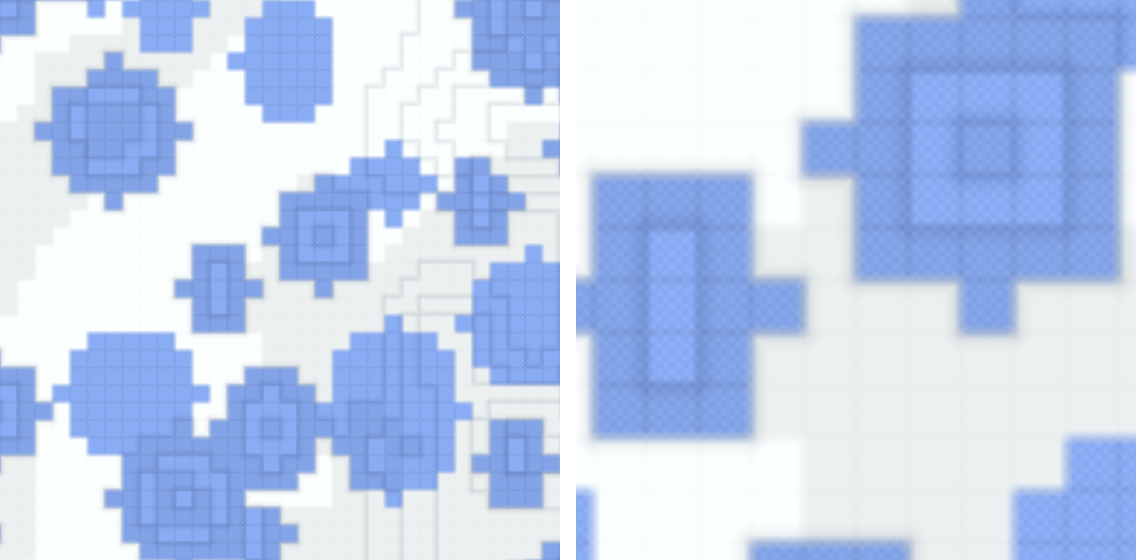
Left: the whole. Right: its middle third, enlarged.
Reproduce this pattern procedurally as a Shadertoy shader.

```glsl
// Terraced block map: stepped blue islands on a pale ground of white and grey.
// Every grid cell gets a colour and a height; higher neighbours cast soft
// contact shadows, and cell borders are blended for a slightly soft look.

#define CELLS 32.0          // grid cells per canvas height
#define TILE 7.0            // cells between island seeds
#define DENSITY 0.72        // chance that a seed grows an island
#define EDGE_BLUR 0.28      // softness of cell borders, in cells
#define SHADOW_REACH 0.45   // length of contact shadows, in cells
#define SHADOW_DEPTH 0.13   // darkness of one height step
#define GREY_LEVEL 0.50     // noise threshold of the grey ground
#define SPECKLE 0.018       // fine grain on the islands
#define SEED 17.0

const vec3 WHITE = vec3(0.985, 1.0, 0.998);
const vec3 GREY = vec3(0.925, 0.942, 0.942);
const vec3 BLUE = vec3(0.54, 0.675, 0.955);
const vec3 SHADE = vec3(1.0, 0.95, 0.82);   // shadows absorb red most

float hash(vec2 p) {
    vec3 q = fract(vec3(p.xyx + SEED) * vec3(0.1031, 0.1030, 0.0973));
    q += dot(q, q.yzx + 33.33);
    return fract((q.x + q.y) * q.z);
}

float noise(vec2 p) {
    vec2 i = floor(p), f = fract(p);
    f = f * f * (3.0 - 2.0 * f);
    return mix(mix(hash(i), hash(i + vec2(1, 0)), f.x),
               mix(hash(i + vec2(0, 1)), hash(i + vec2(1, 1)), f.x), f.y);
}

// Island at a cell: x = covered, y = height of its stepped dome
vec2 island(vec2 cell) {
    vec2 found = vec2(0.0);
    float nibble = 0.6 * step(0.92, hash(cell + 71.0));
    for (int k = 0; k < 9; k++) {
        vec2 tile = floor(cell / TILE) + vec2(k % 3 - 1, k / 3 - 1);
        if (hash(tile) > DENSITY) continue;
        vec2 jitter = vec2(hash(tile + 11.3), hash(tile + 27.7));
        vec2 centre = floor((tile + jitter) * TILE);
        float size = hash(tile + 43.1);
        float radius = size < 0.12 ? 1.0 : 2.0 + floor(size * 2.9);
        vec2 stretch = vec2(1.0, hash(tile + 59.9) > 0.65 ? 1.25 : 1.0);
        float d = length((cell - centre) / stretch) + nibble;
        if (d <= radius + 0.01) {
            float raised = step(0.25, hash(tile + 83.5));
            float dome = raised * (1.0 + floor((radius - d) * 0.85));
            found = vec2(1.0, max(found.y, dome));
        }
    }
    return found;
}

// Colour and height of one cell
vec4 surface(vec2 cell) {
    vec2 slant = vec2(cell.x + cell.y, 1.7 * (cell.y - cell.x)) / 17.0;
    float patches = 0.75 * noise(slant + 5.0) + 0.25 * noise(cell / 3.5);
    vec3 colour = mix(WHITE, GREY, step(GREY_LEVEL, patches));

    // The ground breaks into narrow terraces toward the right
    float rugged = smoothstep(0.55, 0.85, cell.x / CELLS);
    float height = floor(6.0 * rugged * noise(cell / 6.0 + 3.0));

    vec2 land = island(cell);
    if (land.x > 0.5) {
        float band = mod(land.y, 2.0) * step(0.5, land.y);
        colour = BLUE * (1.0 - 0.05 * band);
        height += land.y;
    }
    return vec4(colour, height);
}

void mainImage(out vec4 fragColor, in vec2 fragCoord) {
    vec2 p = fragCoord / iResolution.y * CELLS;
    vec2 home = floor(p), local = p - home - 0.5;

    // Gather the 3 by 3 neighbourhood once
    vec4 cells[9];
    for (int k = 0; k < 9; k++)
        cells[k] = surface(home + vec2(k % 3 - 1, k / 3 - 1));

    // Blend shaded cells across their borders
    vec3 colour = vec3(0.0);
    for (int i = 0; i < 9; i++) {
        vec2 away = abs(local - vec2(i % 3 - 1, i / 3 - 1));
        vec2 cover = clamp((0.5 - away) / EDGE_BLUR + 0.5, 0.0, 1.0);
        float weight = cover.x * cover.y;
        if (weight <= 0.0) continue;

        // Darkest shadow from any higher neighbour
        float shadow = 0.0;
        for (int j = 0; j < 9; j++) {
            vec2 gap = max(abs(local - vec2(j % 3 - 1, j / 3 - 1)) - 0.5, 0.0);
            float rise = clamp(cells[j].a - cells[i].a, 0.0, 1.5);
            float fade = max(1.0 - length(gap) / SHADOW_REACH, 0.0);
            shadow = max(shadow, rise * fade * fade);
        }
        colour += weight * cells[i].rgb * (1.0 - SHADOW_DEPTH * shadow * SHADE);
    }

    // Faint cell seams, and fine grain on the blue
    float blue = clamp((colour.b - colour.r) * 2.5, 0.0, 1.0);
    vec2 border = 0.5 - abs(local);
    float seam = 1.0 - smoothstep(0.0, 0.14, min(border.x, border.y));
    vec2 wave = cos(p * 25.1327);
    colour *= 1.0 - seam * mix(0.008, 0.045, blue);
    colour += SPECKLE * blue * wave.x * wave.y;
    fragColor = vec4(colour, 1.0);
}
```
